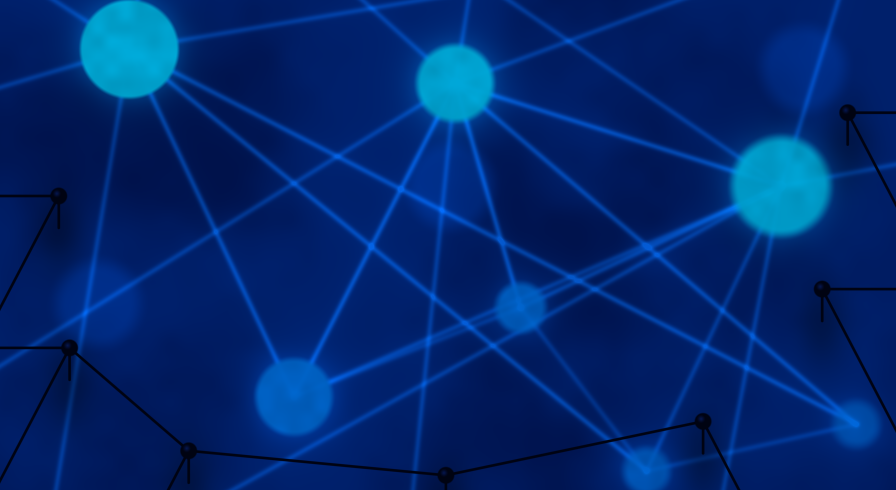
Give the GLSL for this background, as a Shadertoy shader.

```glsl
// A glowing blue network: soft cyan discs joined by blurred light strands over
// a mottled navy field, with a thin black pin-and-thread net in front.
// Discs and pins sit on short curves; strands are distance fields to segments.

const vec3 NAVY_DARK = vec3(0.0, 0.068, 0.29);
const vec3 NAVY_LIGHT = vec3(0.0, 0.125, 0.42);
const vec3 STRAND_LIGHT = vec3(0.01, 0.185, 0.34);
const vec3 CYAN = vec3(0.0, 0.64, 0.81);
const vec3 AZURE = vec3(0.0, 0.38, 0.76);
const vec3 BLACK_BLUE = vec3(0.0, 0.01, 0.07);

float hash(vec2 p) {
    vec3 q = fract(p.xyx * 0.1031);
    q += dot(q, q.yzx + 33.33);
    return fract((q.x + q.y) * q.z);
}

float valueNoise(vec2 p) {
    vec2 cell = floor(p), f = fract(p);
    f = f * f * (3.0 - 2.0 * f);
    float low = mix(hash(cell), hash(cell + vec2(1, 0)), f.x);
    float high = mix(hash(cell + vec2(0, 1)), hash(cell + vec2(1, 1)), f.x);
    return mix(low, high, f.y);
}

float fbm(vec2 p) {
    float sum = 0.0, amp = 0.55;
    for (int i = 0; i < 4; i++) {
        sum += amp * valueNoise(p);
        p = p * 2.1 + 17.3;
        amp *= 0.48;
    }
    return sum;
}

float segmentDistance(vec2 p, vec2 a, vec2 b) {
    vec2 pa = p - a, ba = b - a;
    return length(pa - ba * clamp(dot(pa, ba) / dot(ba, ba), 0.0, 1.0));
}

// Blurred light thread with a faint wide glow
float strand(vec2 p, vec2 a, vec2 b) {
    float d = segmentDistance(p, a, b);
    return exp(-d * d / 0.000036) + 0.12 * exp(-d / 0.02);
}

float softDisc(vec2 p, vec2 c, float r, float blur) {
    return 1.0 - smoothstep(r - blur, r + blur, length(p - c));
}

// Layout curves: upper discs, lower discs, and the valley of dark pins
vec2 upperNode(float i) { return vec2(0.264 + 0.665 * i, 0.9 - 0.07 * i * i); }
vec2 lowerNode(float j) {
    return vec2(0.6 + 0.39 * j, 0.19) + vec2(0.08, 0.2) * sin(2.0 * j);
}
vec2 pinNode(float s) {
    return vec2(0.91 + 0.77 * sin(0.75 * s), 0.03 + 0.03 * s + 0.08 * s * s);
}

float lightStrands(vec2 p) {
    float light = 0.0;
    for (float i = 0.0; i < 3.0; i++) {
        vec2 a = upperNode(i);
        for (float j = 0.0; j < 4.0; j++) {
            if (j != i + 1.0)
                light += mix(0.5, 1.0, hash(vec2(i, j) + 4.0)) * strand(p, a, lowerNode(j));
        }
        for (float k = 0.0; k < 5.0; k++) {
            float angle = 0.27 + 1.1 * k + 0.3 * (hash(vec2(k, i) + 9.0) - 0.5);
            light += 0.6 * strand(p, a, a + 1.5 * vec2(cos(angle), sin(angle)));
        }
        light += 0.45 * strand(p, lowerNode(i), lowerNode(i + 1.0));
    }
    light += 0.9 * strand(p, upperNode(1.0), upperNode(2.0));
    return min(light, 1.4);
}

vec3 drawDisc(vec3 col, vec2 p, vec2 c, float r, float blur, vec3 tint, float opacity) {
    float outside = max(length(p - c) - r, 0.0);
    col += tint * 0.2 * opacity * exp(-outside / 0.03);
    float mottle = 0.94 + 0.12 * valueNoise(p * 35.0);
    return mix(col, tint * mottle, opacity * softDisc(p, c, r, blur));
}

// Dark pin: shadow, ball with a small sheen, stub and outward threads
vec3 drawPin(vec3 col, vec2 p, vec2 c, float side, float level, float px) {
    vec2 shade = (p - c + vec2(0.0, 0.07)) / vec2(0.05, 0.09);
    col *= 1.0 - 0.3 * exp(-dot(shade, shade));
    float d = segmentDistance(p, c, c - vec2(0.0, 0.065));
    d = min(d, segmentDistance(p, c, c + vec2(0.22 * side, -0.42)));
    if (level > 0.5) d = min(d, segmentDistance(p, c, c + vec2(0.5 * side, 0.0)));
    col = mix(col, BLACK_BLUE, 1.0 - smoothstep(0.0022 - 0.5 * px, 0.0022 + px, d));
    vec3 ball = BLACK_BLUE + vec3(0.02, 0.08, 0.25) * softDisc(p, c + vec2(-0.004, 0.005), 0.004, 0.006);
    return mix(col, ball, softDisc(p, c, 0.017, px));
}

void mainImage(out vec4 fragColor, in vec2 fragCoord) {
    vec2 p = fragCoord / iResolution.y;
    float px = 1.0 / iResolution.y;

    // Mottled field with large out-of-focus discs
    float cloud = fbm(p * 2.6 + 3.0) + 0.12 * (p.y - 0.5);
    vec3 col = mix(NAVY_DARK, NAVY_LIGHT, smoothstep(0.2, 0.7, cloud));
    for (float k = 0.0; k < 3.0; k++)
        col += vec3(0.0, 0.05, 0.11) * softDisc(p, vec2(0.2 + 0.72 * k, 0.38 + 0.24 * k), 0.085, 0.022);

    // Light network
    col += STRAND_LIGHT * lightStrands(p);
    for (float j = 0.0; j < 4.0; j++)
        col = drawDisc(col, p, lowerNode(j), 0.046 + 0.032 * exp(-2.0 * j), 0.008 + 0.002 * j, AZURE, 0.95 - 0.12 * j);
    for (float i = 0.0; i < 3.0; i++)
        col = drawDisc(col, p, upperNode(i), 0.089 + 0.011 * cos(3.14 * i), 0.005 + 0.004 * i, CYAN, 0.98 - 0.03 * i);

    // Dark foreground net
    for (float s = -2.0; s < 3.0; s++) {
        if (s < 1.0) {
            float d = segmentDistance(p, pinNode(s), pinNode(s + 1.0));
            col = mix(col, BLACK_BLUE, 1.0 - smoothstep(0.0022 - 0.5 * px, 0.0022 + px, d));
        }
        col = drawPin(col, p, pinNode(s), sign(s), step(1.5, abs(s)), px);
    }
    for (float side = -1.0; side < 2.0; side += 2.0)
        col = drawPin(col, p, vec2(0.925, 0.685) + side * vec2(0.805, 0.085), side, 1.0, px);

    fragColor = vec4(clamp(col, 0.0, 1.0), 1.0);
}
```
